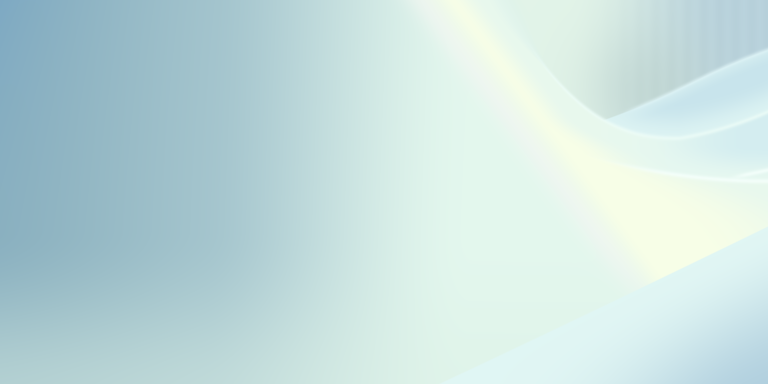
A Shadertoy shader for this background:

```glsl
// Soft pastel backdrop: blue mist, a cream ribbon of light and folded pale petals.

// Coverage of the side where d is positive, with a soft edge.
float cover(float d, float softness) {
    return smoothstep(-softness, softness, d);
}

// Thin glow around the line d = 0.
float glow(float d, float width) {
    return exp(-d * d / (width * width));
}

// All curves give the depth below the top edge at x.
float rimCurve(float x) {
    float bowl = 0.36 - 0.36 * pow(max(1.77 - x, 0.0) / 0.46, 2.4);
    float d = max(x - 1.77, 0.0);
    return bowl - 0.16 * d - 0.6 * d * d;
}

float petalCurve(float x) {
    return 0.307 - 0.43 * (x - 1.589) + 0.004 * sin((x - 1.589) * 15.0);
}

float foldCurve(float x) {
    return 0.472 - 0.3 * (2.0 - x) * (2.0 - x);
}

float sweepCurve(float x) {
    float d = x - 1.133;
    return 1.005 - 0.47 * d - 0.01 * d * d;
}

vec3 mistColor(vec2 p) {
    const vec3 steel = vec3(0.55, 0.695, 0.745);
    const vec3 haze = vec3(0.68, 0.80, 0.825);
    const vec3 mint = vec3(0.89, 0.968, 0.93);
    const vec3 corner = vec3(0.47, 0.65, 0.77);
    const vec3 floorLight = vec3(0.86, 0.94, 0.90);
    vec3 col = mix(steel, haze, smoothstep(-0.15, 0.9, p.x));
    col = mix(col, mint, smoothstep(0.55, 1.25, p.x + 0.03 * p.y));
    col = mix(col, corner, 0.75 * exp(-p.x * 4.5 - p.y * 2.2));
    return mix(col, floorLight, 0.5 * smoothstep(0.6, 1.05, p.y));
}

vec3 addRibbon(vec3 col, vec2 p) {
    const vec3 cream = vec3(0.968, 0.995, 0.905);
    const vec3 pale = vec3(0.91, 0.972, 0.93);
    const vec3 blush = vec3(0.95, 0.965, 0.945);
    float across = p.x - (1.12 + 0.75 * p.y);
    float width = 0.1 + 0.35 * smoothstep(0.3, 0.6, p.y);
    vec3 ribbon = mix(cream, pale, smoothstep(0.5 * width, 1.4 * width, across));
    float low = smoothstep(0.95, 0.6, p.y);
    col = mix(col, blush, 0.7 * low * glow(across + 0.015, 0.05));
    return mix(col, ribbon, smoothstep(-0.03, 0.07, across));
}

vec3 addFolds(vec3 col, vec2 p, float px) {
    const vec3 mint = vec3(0.90, 0.97, 0.94);
    const vec3 ice = vec3(0.83, 0.93, 0.94);
    const vec3 shine = vec3(0.96, 1.0, 0.985);
    float fade = smoothstep(1.5, 1.78, p.x);
    float d = foldCurve(p.x) - p.y;
    vec3 fold = mix(mint, ice, smoothstep(1.65, 1.95, p.x) * smoothstep(0.0, 0.09, d));
    col = mix(col, fold, fade * cover(d, px));
    col = mix(col, shine, 0.8 * fade * glow(d, 0.006));

    // Small sliver that rises at the right edge.
    float sliver = 0.461 - 0.21 * (p.x - 1.914) - p.y;
    float sliverFade = smoothstep(1.89, 1.95, p.x);
    return mix(col, shine, 0.8 * sliverFade * glow(sliver, 0.006));
}

vec3 addPetal(vec3 col, vec2 p, float px) {
    const vec3 petalBlue = vec3(0.785, 0.895, 0.925);
    const vec3 petalLight = vec3(0.86, 0.95, 0.95);
    const vec3 sage = vec3(0.885, 0.955, 0.91);
    const vec3 shadow = vec3(0.745, 0.83, 0.815);
    const vec3 slate = vec3(0.72, 0.82, 0.86);
    float softness = mix(0.09, px, smoothstep(0.0, 0.2, p.y));
    float rim = rimCurve(p.x) - p.y;
    float top = petalCurve(p.x) - p.y;

    vec3 petal = mix(petalLight, petalBlue, smoothstep(0.0, 0.09, rim));
    petal = mix(petal, petalLight, 0.5 * smoothstep(-0.04, 0.0, top));
    col = mix(col, petal, cover(rim, softness));

    // Sage hollow behind the petal, with faint vertical streaks.
    vec3 hollow = mix(sage, slate, smoothstep(1.48, 1.9, p.x));
    hollow = mix(hollow, shadow, 0.75 * glow(length(p - vec2(1.7, 0.24)), 0.17));
    hollow += 0.006 * sin(p.x * 150.0) * smoothstep(1.5, 1.8, p.x);
    col = mix(col, hollow, cover(rim, softness) * cover(top, px));

    float crisp = smoothstep(0.08, 0.25, p.y);
    col = mix(col, vec3(0.93, 0.99, 0.97), 0.7 * crisp * glow(rim, 0.006));
    float tip = smoothstep(1.6, 1.68, p.x);
    return mix(col, vec3(0.88, 0.96, 0.97), 0.6 * tip * glow(top, 0.006));
}

vec3 addSweep(vec3 col, vec2 p, float px) {
    const vec3 rimLight = vec3(0.88, 0.963, 0.955);
    const vec3 blue = vec3(0.69, 0.81, 0.87);
    float d = p.y - sweepCurve(p.x);
    float shade = smoothstep(0.0, 0.45, d) * smoothstep(1.25, 1.95, p.x);
    return mix(col, mix(rimLight, blue, shade), cover(d, px));
}

void mainImage(out vec4 fragColor, in vec2 fragCoord) {
    // x runs from 0 to 2, y from 0 at the top to 1 at the bottom.
    vec2 uv = fragCoord / iResolution.xy;
    vec2 p = vec2(2.0 * uv.x, 1.0 - uv.y);
    float px = 1.0 / iResolution.y;

    vec3 col = addRibbon(mistColor(p), p);
    col = addFolds(col, p, px);
    col = addPetal(col, p, px);
    col = addSweep(col, p, px);
    fragColor = vec4(clamp(col, 0.0, 1.0), 1.0);
}
```
